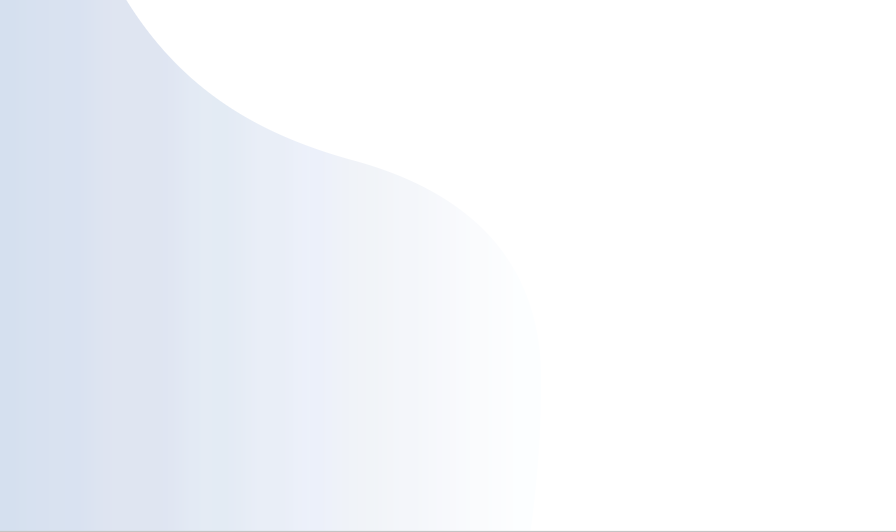
Write a WebGL 1 fragment shader that draws this background.

```glsl
precision highp float;
// Pale blue banded gradient behind a flowing S-shaped edge on white, with a thin grey base line.

uniform vec2 u_resolution;

float hash(float n) {
  return fract(sin(n * 12.9898) * 43758.5453);
}

vec2 bezier(vec2 a, vec2 b, vec2 c, vec2 d, float t) {
  float s = 1.0 - t;
  return s * s * s * a + 3.0 * s * s * t * b + 3.0 * s * t * t * c + t * t * t * d;
}

// Horizontal position of a downward-running curve at height y, by bisection.
float curveX(vec2 a, vec2 b, vec2 c, vec2 d, float y) {
  float low = 0.0;
  float high = 1.0;
  for (int i = 0; i < 18; i++) {
    float mid = 0.5 * (low + high);
    if (bezier(a, b, c, d, mid).y < y) low = mid;
    else high = mid;
  }
  return bezier(a, b, c, d, 0.5 * (low + high)).x;
}

// Right edge of the blue shape; y runs from 0 at the top to 1 at the bottom.
float edgeX(float y) {
  vec2 bend = vec2(0.391, 0.300);
  if (y < bend.y) {
    return curveX(vec2(0.141, 0.0), vec2(0.204, 0.171), vec2(0.289, 0.252), bend, y);
  }
  if (y < 0.713) {
    return curveX(bend, vec2(0.510, 0.353), vec2(0.604, 0.4715), vec2(0.604, 0.713), y);
  }
  float tail = (y - 0.713) / 0.287;
  return 0.604 - 0.012 * tail * tail;
}

// Soft step to the next tint at a given position.
vec3 tintFrom(vec3 tint, vec3 next, float at, float x) {
  return mix(tint, next, smoothstep(at - 0.024, at + 0.024, x));
}

vec3 blueGradient(float x) {
  vec3 tint = vec3(0.836, 0.880, 0.937);
  tint = tintFrom(tint, vec3(0.849, 0.885, 0.943), 0.030, x);
  tint = tintFrom(tint, vec3(0.874, 0.897, 0.947), 0.104, x);
  tint = tintFrom(tint, vec3(0.893, 0.921, 0.958), 0.203, x);
  tint = tintFrom(tint, vec3(0.914, 0.933, 0.969), 0.275, x);
  tint = tintFrom(tint, vec3(0.927, 0.943, 0.980), 0.329, x);
  tint = tintFrom(tint, vec3(0.943, 0.954, 0.972), 0.377, x);
  tint = tintFrom(tint, vec3(0.956, 0.965, 0.980), 0.425, x);
  tint = tintFrom(tint, vec3(0.970, 0.976, 0.989), 0.475, x);
  tint = tintFrom(tint, vec3(0.981, 0.986, 0.994), 0.515, x);
  tint = tintFrom(tint, vec3(0.990, 0.996, 0.999), 0.562, x);
  // Faint vertical strips
  float strip = hash(floor(x * 55.0)) - 0.5;
  return tint + strip * 0.003 * (1.0 - smoothstep(0.45, 0.6, x));
}

void main() {
  vec2 uv = gl_FragCoord.xy / u_resolution;
  float y = 1.0 - uv.y;

  // Distance to the edge in pixels, corrected for its slope
  float slope = (edgeX(y + 0.002) - edgeX(y - 0.002)) / 0.004;
  slope *= u_resolution.x / u_resolution.y;
  float gap = (edgeX(y) - uv.x) * u_resolution.x / sqrt(1.0 + slope * slope);
  vec3 color = mix(vec3(1.0), blueGradient(uv.x), clamp(gap + 0.5, 0.0, 1.0));

  // Base line
  float line = clamp(0.0021 * u_resolution.y - gl_FragCoord.y + 0.5, 0.0, 1.0);
  color = mix(color, vec3(0.77), line);

  gl_FragColor = vec4(color, 1.0);
}
```
